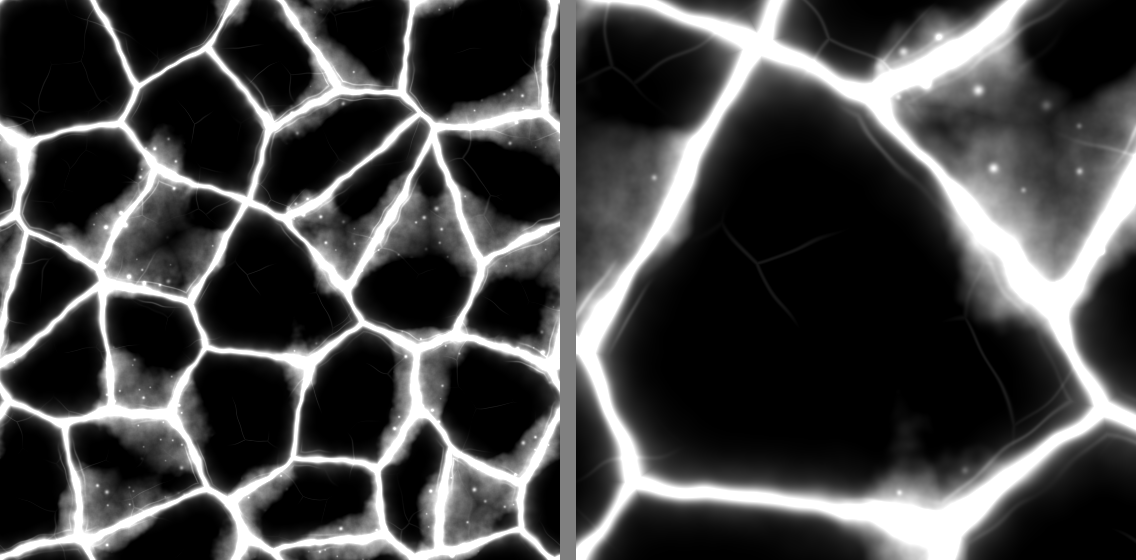
Left: the whole. Right: its middle third, enlarged.
Reproduce this texture procedurally as a Shadertoy shader.

```glsl
// Glowing white membranes between black cells, with smoky haze, specks and faint veins.
// Wrapped Voronoi borders are bent by gradient noise; haze reaches inward from them
// by an amount that varies with place and cell. Every layer repeats once per canvas.

const float CELLS = 5.0;            // main cells per side
const float VEIN_CELLS = 11.0;      // faint vein cells per side
const float SPECK_GRID = 56.0;      // speck slots per side
const float JITTER = 0.94;
const float BEND = 0.022;           // slow wobble of the borders
const float FRAY = 0.0045;          // fine wobble of the borders
const float CORE_WIDTH = 0.0054;
const float HALO_WIDTH = 0.0115;
const float HAZE_MIN = 0.012;
const float HAZE_REACH = 0.095;
const float VEIN_WIDTH = 0.0014;
const float VEIN_LIGHT = 0.11;
const float SPECK_CHANCE = 0.2;

// Integer hash of a lattice point that wraps after period steps.
vec3 hash(vec2 cell, float period, uint seed) {
    uvec2 c = uvec2(mod(cell, period) + 0.5);
    uvec3 v = uvec3(c, seed) * 1664525u + 1013904223u;
    v.x += v.y * v.z; v.y += v.z * v.x; v.z += v.x * v.y;
    v ^= v >> 16u;
    v.x += v.y * v.z; v.y += v.z * v.x; v.z += v.x * v.y;
    return vec3(v >> 8u) / 16777216.0;
}

float corner(vec2 cell, vec2 offset, float period, uint seed) {
    float angle = 6.28319 * hash(cell, period, seed).x;
    return dot(vec2(cos(angle), sin(angle)), offset);
}

// Wrapping gradient noise, roughly -0.7 to 0.7.
float noise(vec2 uv, float period, uint seed) {
    vec2 p = uv * period, i = floor(p), f = p - i;
    vec2 u = f * f * f * (f * (f * 6.0 - 15.0) + 10.0);
    vec2 e = vec2(1.0, 0.0);
    return mix(mix(corner(i, f, period, seed), corner(i + e.xy, f - e.xy, period, seed), u.x),
               mix(corner(i + e.yx, f - e.yx, period, seed),
                   corner(i + e.xx, f - e.xx, period, seed), u.x), u.y);
}

float fbm(vec2 uv, float period, uint seed) {
    float sum = 0.0, gain = 1.0;
    for (int k = 0; k < 4; k++) {
        sum += gain * noise(uv, period, seed + uint(k));
        period *= 2.0;
        gain *= 0.55;
    }
    return sum;
}

vec2 noise2(vec2 uv, float period, uint seed) {
    return vec2(noise(uv, period, seed), noise(uv, period, seed + 1u));
}

// Returns border distance in canvas units, glow summed over borders, and a cell value.
vec3 borders(vec2 uv, float count, uint seed) {
    vec2 p = uv * count, base = floor(p), nearCell = base, toNear = vec2(9.0);
    for (int y = -2; y <= 2; y++)
    for (int x = -2; x <= 2; x++) {
        vec2 cell = base + vec2(x, y);
        vec2 r = cell + 0.5 + JITTER * (hash(cell, count, seed).xy - 0.5) - p;
        if (dot(r, r) < dot(toNear, toNear)) { toNear = r; nearCell = cell; }
    }
    float dist = 9.0, glow = 0.0;
    for (int y = -2; y <= 2; y++)
    for (int x = -2; x <= 2; x++) {
        if (x == 0 && y == 0) continue;
        vec2 cell = nearCell + vec2(x, y);
        vec2 r = cell + 0.5 + JITTER * (hash(cell, count, seed).xy - 0.5) - p;
        float d = dot(0.5 * (r + toNear), normalize(r - toNear)) / count;
        dist = min(dist, d);
        glow += exp(-d / HALO_WIDTH);
    }
    return vec3(dist, glow, hash(nearCell, count, seed).z);
}

// Round bright dots scattered on a jittered grid.
float specks(vec2 uv) {
    vec2 p = uv * SPECK_GRID, i = floor(p);
    float sum = 0.0;
    for (int y = -1; y <= 1; y++)
    for (int x = -1; x <= 1; x++) {
        vec2 cell = i + vec2(x, y);
        vec3 h = hash(cell, SPECK_GRID, 71u);
        float size = mix(0.09, 0.23, h.z * h.z);
        vec2 r = (cell + h.xy - p) / size;
        sum += step(hash(cell, SPECK_GRID, 83u).x, SPECK_CHANCE) * exp(-dot(r, r)) * (0.4 + 0.6 * h.z);
    }
    return sum;
}

void mainImage(out vec4 fragColor, in vec2 fragCoord) {
    vec2 uv = fragCoord / iResolution.xy;
    vec2 bent = uv + BEND * noise2(uv, 7.0, 11u) + FRAY * noise2(uv, 36.0, 15u);
    vec3 edge = borders(bent, CELLS, 5u);
    float d = edge.x, smoke = fbm(uv, 13.0, 21u), grain = fbm(uv, 40.0, 41u);

    // Bright border line, soft halo and a loose side strand
    float core = CORE_WIDTH * (1.0 + 0.7 * noise(uv, 15.0, 31u));
    float light = 0.8 * exp(-d * d / (core * core));
    light += 0.45 * edge.y * (1.0 + 0.55 * smoke);
    float strand = (d - 0.013 - 0.009 * noise(uv, 12.0, 35u)) / 0.0016;
    light += 0.22 * exp(-strand * strand) * smoothstep(0.0, 0.4, noise(uv, 9.0, 37u));

    // Smoky membrane, wide only in some places
    float spread = 1.5 * noise(uv, 6.0, 51u) + 0.6 * (edge.z - 0.5) + 0.28 * smoke;
    float reach = HAZE_MIN + HAZE_REACH * smoothstep(-0.15, 0.65, spread);
    float haze = 1.0 - smoothstep(0.3 * reach, reach, d + 0.012 * smoke);
    haze *= smoothstep(-0.3, 0.25, spread);
    light += haze * (0.27 + 0.27 * exp(-d / 0.025)) * (1.0 + 0.55 * smoke + 0.28 * grain);
    light += 0.65 * haze * specks(uv);

    // Faint veins inside the dark cells
    vec2 veinUv = uv + 0.03 * noise2(uv, 8.0, 61u) + 0.006 * noise2(uv, 30.0, 65u);
    float vein = borders(veinUv, VEIN_CELLS, 9u).x / VEIN_WIDTH;
    light += VEIN_LIGHT * exp(-vein * vein) * smoothstep(-0.05, 0.4, noise(uv, 10.0, 67u));

    fragColor = vec4(vec3(clamp(light - 0.02, 0.0, 1.0)), 1.0);
}
```
